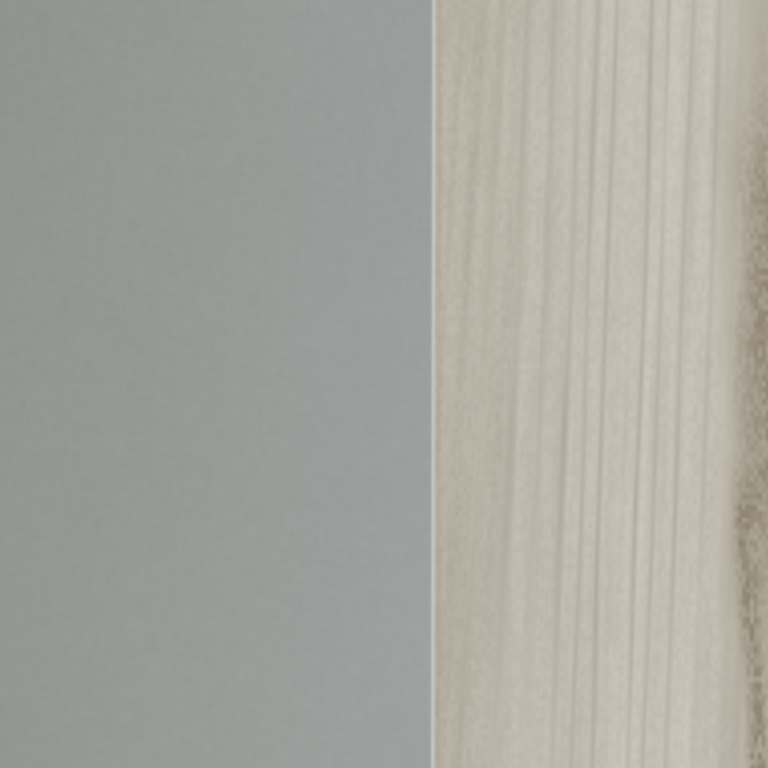
A Shadertoy shader for this texture:

```glsl
// Smooth grey panel with a bright edge beside pale, vertically grained wood
#define EDGE_X 0.5640
#define GRAIN_LEAN 0.034
#define STREAK_DEPTH 0.085
#define FIBRE_DEPTH 0.035
#define SPECKLE 0.030
#define PANEL_COLOR vec3(0.598, 0.607, 0.592)
#define WOOD_DARK vec3(0.705, 0.682, 0.630)
#define WOOD_LIGHT vec3(0.770, 0.755, 0.705)
#define KNOT_COLOR vec3(0.560, 0.520, 0.450)
#define EDGE_COLOR vec3(0.770, 0.790, 0.780)

const int STREAKS = 10;
const float streakX[STREAKS] = float[](
    0.628, 0.667, 0.705, 0.738, 0.762, 0.786, 0.834, 0.854, 0.885, 0.921);
const float streakStrength[STREAKS] = float[](
    0.30, 0.50, 0.30, 0.75, 0.65, 0.85, 1.0, 0.85, 0.75, 0.45);

float hash(vec2 p) {
    p = fract(p * vec2(0.1031, 0.1137));
    p += dot(p, p.yx + 33.33);
    return fract((p.x + p.y) * p.x * 17.31);
}

float noise(vec2 p) {
    vec2 i = floor(p), f = fract(p);
    f = f * f * (3.0 - 2.0 * f);
    return mix(mix(hash(i), hash(i + vec2(1, 0)), f.x),
               mix(hash(i + vec2(0, 1)), hash(i + vec2(1, 1)), f.x), f.y);
}

float fbm(vec2 p) {
    float sum = 0.0, amp = 0.5;
    for (int i = 0; i < 4; i++) {
        sum += amp * noise(p);
        p = p * 2.03 + 17.7;
        amp *= 0.5;
    }
    return sum / 0.9375;
}

vec3 panel(vec2 p) {
    // Slow brightening toward the edge, with a faint woven texture
    float light = 0.042 * (p.x / EDGE_X - 0.55) - 0.012 * (p.y - 0.5);
    float weave = noise(p * vec2(240.0, 70.0)) + noise(p * vec2(70.0, 240.0)) - 1.0;
    float cloud = fbm(p * 5.0) - 0.5;
    float cool = smoothstep(0.1, EDGE_X, p.x);
    return PANEL_COLOR + light + 0.009 * weave + 0.010 * cloud
         + vec3(-0.004, 0.0, 0.006) * cool;
}

float streaks(vec2 p, float g) {
    float sum = 0.0;
    for (int i = 0; i < STREAKS; i++) {
        float id = float(i);
        float width = mix(0.0065, 0.0036, smoothstep(0.70, 0.76, streakX[i]));
        float sway = 0.005 * (noise(vec2(id * 7.3, p.y * 3.0)) - 0.5);
        float d = (g - streakX[i] - sway) / width;
        float fade = 0.55 + 0.65 * noise(vec2(id * 5.1 + 3.0, p.y * 5.0));
        sum += streakStrength[i] * fade * exp(-d * d);
    }
    return sum;
}

vec3 wood(vec2 p) {
    // Leaning grain coordinate, steeper near the panel
    float lean = GRAIN_LEAN * mix(1.7, 1.0, smoothstep(0.62, 0.74, p.x));
    float g = p.x - lean * (p.y - 0.5);
    float speck = noise(p * vec2(190.0, 130.0)) - 0.5;
    float fibre = fbm(vec2(g * 75.0, p.y * 2.5)) - 0.5;
    float patches = fbm(p * vec2(14.0, 5.0) + 4.0) - 0.5;

    // Pale central band, then the fine dark lines
    float pale = smoothstep(0.60, 0.81, g) * (1.0 - 0.5 * smoothstep(0.91, 0.97, g));
    pale = clamp(0.22 + 0.72 * pale + 0.35 * patches, 0.0, 1.0);
    vec3 col = mix(WOOD_DARK, WOOD_LIGHT, pale);
    col += FIBRE_DEPTH * fibre * 2.0;
    col -= STREAK_DEPTH * streaks(p, g) * (0.85 + 0.7 * speck) * vec3(1.0, 1.0, 1.04);

    // Brown weathered area along the right side
    float ragged = 0.03 * (fbm(p * vec2(30.0, 9.0)) - 0.5);
    float side = smoothstep(0.925, 1.005, p.x + ragged);
    float height = smoothstep(0.98, 0.66, p.y) * smoothstep(0.12, 0.42, p.y);
    float knot = side * (0.28 + 0.60 * height) * (0.9 + 0.9 * speck);

    // Darker crack that drifts right as it descends
    float crackX = mix(0.987, 0.966, smoothstep(0.0, 0.38, p.y)) + ragged * 0.4;
    float crackD = (p.x - crackX) / 0.011;
    float crack = exp(-crackD * crackD) * smoothstep(0.42, 0.30, p.y);
    knot += crack * (0.60 + 0.8 * speck);
    col = mix(col, KNOT_COLOR, clamp(knot, 0.0, 1.0));
    return col + SPECKLE * speck;
}

void mainImage(out vec4 fragColor, in vec2 fragCoord) {
    vec2 p = fragCoord / iResolution.xy;
    float aa = 1.0 / iResolution.x;
    float edge = EDGE_X - 0.0015 * (0.5 - p.y);
    float d = p.x - edge;
    vec3 col = mix(panel(p), wood(p), smoothstep(-aa, aa, d));

    // Bright rim and the thin warm shadow beside it
    float shadow = (d - 0.007) / 0.004;
    col -= 0.035 * exp(-shadow * shadow) * vec3(0.8, 0.9, 1.1);
    float rim = d / (0.0020 + 0.5 * aa);
    col = mix(col, EDGE_COLOR, 0.85 * exp(-rim * rim));
    fragColor = vec4(clamp(col, 0.0, 1.0), 1.0);
}
```
